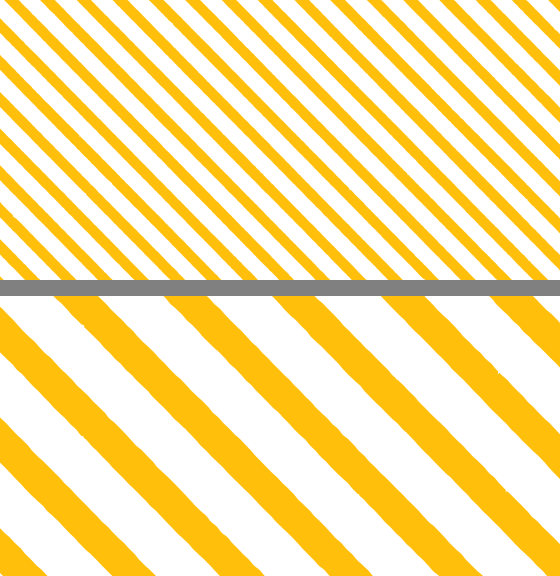
Top, the full canvas; bottom, a detail of the centre.
A WebGL 1 fragment shader for this pattern:

```glsl
precision highp float;
// Amber diagonal stripes on white, falling from upper left to lower right.
// A sheared coordinate is repeated with fract; each stripe edge is a signed
// distance, roughened by hashed value noise that runs along the stripe.

uniform vec2 u_resolution;

const vec3 WHITE = vec3(1.0);
const vec3 AMBER = vec3(1.0, 0.75, 0.04);

// Lengths are in canvas heights.
const float PERIOD = 0.1296;      // horizontal spacing of the stripes
const float OFFSET = 0.0401;      // first stripe centre on the top edge
const float SHEAR = 0.984;        // horizontal run per unit of fall
const float FILL = 0.407;         // painted share of one period
const float ROUGHNESS = 0.0011;   // fine edge wobble
const float SWELL = 0.0014;       // slow change of width
const float CHIP = 0.0022;        // depth of the rare nicks

float hash(vec2 p) {
  return fract(sin(dot(p, vec2(127.1, 311.7))) * 43758.5453);
}

// Smooth noise along one line, with a separate sequence per seed.
float lineNoise(float x, float seed) {
  float cell = floor(x);
  float f = fract(x);
  float blend = f * f * (3.0 - 2.0 * f);
  return mix(hash(vec2(cell, seed)), hash(vec2(cell + 1.0, seed)), blend);
}

// Offset of a worn edge at a given distance along its stripe.
float edgeWear(float along, float seed) {
  float fine = lineNoise(along * 110.0, seed) - 0.5;
  float slow = lineNoise(along * 3.0, seed + 37.0) - 0.5;
  float nick = smoothstep(0.965, 1.0, lineNoise(along * 75.0, seed + 91.0));
  return ROUGHNESS * fine + SWELL * slow - CHIP * nick;
}

// Signed distance to the nearest stripe, negative inside the paint.
float stripeDistance(vec2 p) {
  float fall = 1.0 - p.y;
  float slant = length(vec2(1.0, SHEAR));
  float t = (p.x - OFFSET - SHEAR * fall) / PERIOD + 0.5;
  float across = (fract(t) - 0.5) * PERIOD / slant;
  float along = (p.x * SHEAR + fall) / slant;
  float halfWidth = 0.5 * FILL * PERIOD / slant;
  float edgeSeed = 2.0 * floor(t) + step(0.0, across);
  return abs(across) - halfWidth - edgeWear(along, edgeSeed);
}

// Antialiased coverage of a signed distance.
float coverage(float d, float pixel) {
  return 1.0 - smoothstep(-0.65 * pixel, 0.65 * pixel, d);
}

void main() {
  vec2 p = gl_FragCoord.xy / u_resolution.y;
  float paint = coverage(stripeDistance(p), 1.0 / u_resolution.y);
  gl_FragColor = vec4(mix(WHITE, AMBER, paint), 1.0);
}
```
